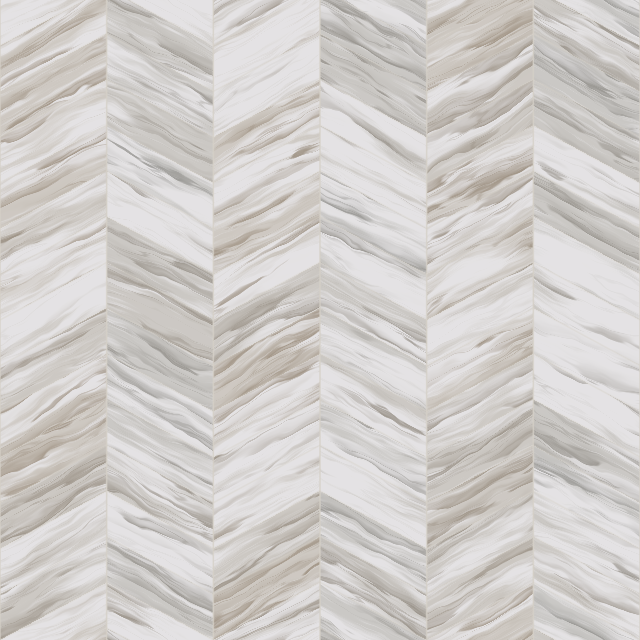
A WebGL 1 fragment shader for this texture:

```glsl
precision highp float;

uniform vec2 u_resolution;

const float COLUMNS = 6.0;
const float ROWS = 14.0;
const float SLOPE = 0.54;
const float JOINT_HALF_WIDTH = 0.0008;

const vec3 WHITE = vec3(0.895, 0.888, 0.893);
const vec3 WARM_HAZE = vec3(0.795, 0.772, 0.742);
const vec3 COOL_HAZE = vec3(0.775, 0.770, 0.760);
const vec3 TAUPE = vec3(0.600, 0.545, 0.480);
const vec3 SLATE = vec3(0.560, 0.560, 0.550);
const vec3 GROUT = vec3(0.835, 0.815, 0.780);

float hash(vec2 p) {
  vec3 q = fract(p.xyx * 0.1031);
  q += dot(q, q.yzx + 33.33);
  return fract((q.x + q.y) * q.z);
}

float noise(vec2 p) {
  vec2 cell = floor(p);
  vec2 f = fract(p);
  f = f * f * (3.0 - 2.0 * f);
  float low = mix(hash(cell), hash(cell + vec2(1.0, 0.0)), f.x);
  float high = mix(hash(cell + vec2(0.0, 1.0)), hash(cell + 1.0), f.x);
  return mix(low, high, f.y);
}

float fbm(vec2 p) {
  float sum = 0.0;
  float amplitude = 0.533;
  for (int i = 0; i < 4; i++) {
    sum += amplitude * noise(p);
    p = p * 2.03 + vec2(17.3, 9.1);
    amplitude *= 0.5;
  }
  return sum;
}

// Bands with one crisp side that fade out on the other
float featheredBands(float t) {
  float f = fract(t);
  return smoothstep(0.0, 0.09, f) * (1.0 - f) * (1.0 - f);
}

float lineMask(float dist, float halfWidth, float pixel) {
  return 1.0 - smoothstep(halfWidth - 0.5 * pixel, halfWidth + pixel, dist);
}

// p.x runs along a board, p.y across it; each seed component is in 0..1
vec3 marble(vec2 p, vec3 seed, float coolness) {
  vec2 offset = floor(seed.xy * 90.0) + seed.yz * 7.0;
  p.y += (seed.y - 0.35) * 0.3 * p.x;
  p.y += 0.42 * (fbm(p * vec2(1.7, 1.3) + offset) - 0.5);

  float cloud = fbm(p * vec2(1.0, 2.8) + offset);
  float grain = fbm(p * vec2(1.8, 13.0) + offset.yx);
  float patches = fbm(p * vec2(1.3, 3.6) + offset + 41.0);
  float density = mix(-0.17, 0.14, smoothstep(0.05, 0.75, seed.z));

  // Soft haze broken up by fine grain
  float haze = smoothstep(0.38, 0.68, cloud + density + 0.45 * (grain - 0.5));
  vec3 color = mix(WHITE, mix(WARM_HAZE, COOL_HAZE, coolness), haze * 0.88);

  // Feathered dark streaks and thin hairline veins
  float presence = smoothstep(0.40, 0.66, patches + 0.7 * density);
  float streak = featheredBands(p.y * 2.1 + patches * 1.5 + seed.x);
  streak *= presence * (0.55 + 0.9 * grain);
  float ridge = 1.0 - abs(2.0 * fbm(p * vec2(0.9, 5.0) + offset + 73.0) - 1.0);
  float hairline = smoothstep(0.92, 0.995, ridge) * (0.2 + 0.8 * presence);
  vec3 veinColor = mix(TAUPE, SLATE, coolness);
  color = mix(color, veinColor, clamp(streak * 0.85, 0.0, 0.8));
  color = mix(color, veinColor, hairline * 0.38);

  // Pale mineral threads inside the haze
  float thread = smoothstep(0.62, 0.78, grain) * haze;
  return mix(color, WHITE, thread * 0.4);
}

void main() {
  vec2 uv = gl_FragCoord.xy / u_resolution;
  float pixel = 1.0 / min(u_resolution.x, u_resolution.y);

  // Mirrored slanted boards form the chevron
  float column = floor(uv.x * COLUMNS);
  float x = fract(uv.x * COLUMNS);
  float odd = mod(column, 2.0);
  float along = mix(x, 1.0 - x, odd);
  float slanted = (uv.y - along * SLOPE / COLUMNS) * ROWS;
  float across = fract(slanted);
  vec2 board = vec2(column, mod(floor(slanted), ROWS));

  vec3 seed = vec3(hash(board + 3.7), hash(board + 29.3), hash(board + 61.9));
  float coolness = clamp(mix(0.1, 0.7, odd) + 0.6 * (seed.x - 0.5), 0.0, 1.0);
  vec3 color = marble(vec2(along, across), seed, coolness);

  // Fine joints between boards and columns
  float boardDist = min(across, 1.0 - across) / (ROWS * sqrt(1.0 + SLOPE * SLOPE));
  float columnDist = min(x, 1.0 - x) / COLUMNS;
  color = mix(color, GROUT, 0.4 * lineMask(boardDist, JOINT_HALF_WIDTH, pixel));
  color = mix(color, GROUT, 0.8 * lineMask(columnDist, JOINT_HALF_WIDTH, pixel));

  gl_FragColor = vec4(color, 1.0);
}
```
